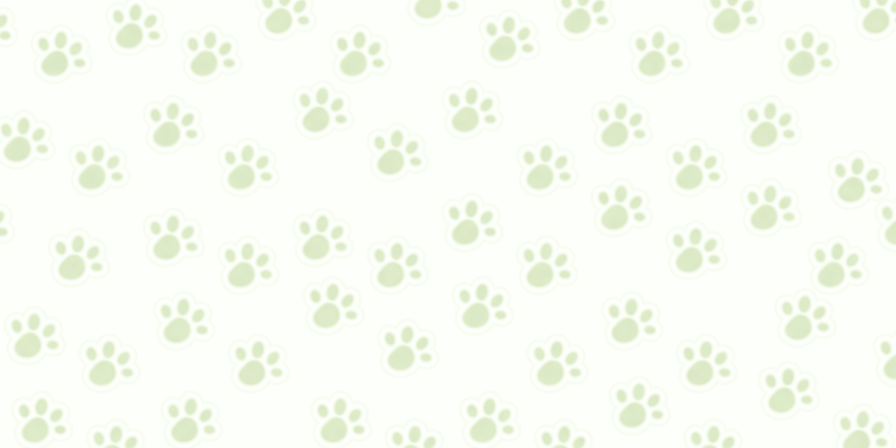
This pattern is drawn by a WebGL 1 fragment shader. Its source:

```glsl
precision highp float;
// Pale green paw prints scattered in five wavering rows on off-white paper.
// Each print is a union of ellipse distances; a loop steps along each row in a
// zigzag, and the nearest distance gives the soft fill and the faint halo.

uniform vec2 u_resolution;

const vec3 PAPER = vec3(0.99, 1.00, 0.98);
const vec3 PALE = vec3(0.94, 0.97, 0.89);
const vec3 GREEN = vec3(0.865, 0.918, 0.782);
const float ZIGZAG = 0.57;  // height between low and high prints of a row
const float STEP_UP = 0.2;  // extra lift or drop of a print

float hash(vec2 p) {
  return fract(sin(dot(p, vec2(127.1, 311.7))) * 43758.5453);
}

float valueNoise(vec2 p) {
  vec2 cell = floor(p);
  vec2 f = fract(p);
  f = f * f * (3.0 - 2.0 * f);
  float low = mix(hash(cell), hash(cell + vec2(1.0, 0.0)), f.x);
  float high = mix(hash(cell + vec2(0.0, 1.0)), hash(cell + 1.0), f.x);
  return mix(low, high, f.y);
}

float smoothUnion(float a, float b, float k) {
  float h = clamp(0.5 + 0.5 * (b - a) / k, 0.0, 1.0);
  return mix(b, a, h) - k * h * (1.0 - h);
}

// Approximate distance to an ellipse leaning clockwise by an angle
float ellipse(vec2 p, vec2 radii, float lean) {
  float c = cos(lean);
  float s = sin(lean);
  vec2 q = vec2(p.x * c - p.y * s, p.x * s + p.y * c);
  float k = length(q / radii);
  return k * (k - 1.0) / max(length(q / (radii * radii)), 0.0001);
}

// Rounded heel pad and four toes
float paw(vec2 p) {
  float heel = ellipse(p - vec2(-0.08, -0.145), vec2(0.18, 0.145), -0.15);
  float d = smoothUnion(heel, length(p - vec2(-0.045, -0.08)) - 0.135, 0.05);
  d = min(d, ellipse(p - vec2(-0.225, 0.135), vec2(0.070, 0.092), -0.3));
  d = min(d, ellipse(p - vec2(0.005, 0.190), vec2(0.083, 0.116), 0.15));
  d = min(d, ellipse(p - vec2(0.205, 0.075), vec2(0.073, 0.100), 0.7));
  return min(d, ellipse(p - vec2(0.255, -0.115), vec2(0.078, 0.060), 0.1));
}

// One zigzag row, one print per unit of x.
// start: print 0 at the low level    parity: 0 if even prints are high, else 1
// raised: index range lifted a step  dropEnd: high prints before it sit lower
// drift: xy added per print to the left of 2, zw to the right of driftFrom
// gap: index left empty
float pawRow(vec2 p, vec2 start, float parity, vec2 raised, float dropEnd,
             vec4 drift, float driftFrom, float gap) {
  float d = 10.0;
  for (int n = 0; n < 14; n++) {
    float i = float(n) - 1.0;
    float high = step(mod(i + parity + 0.5, 2.0), 1.0);
    float lift = step(raised.x - 0.5, i) * step(i, raised.y + 0.5);
    lift -= high * step(i, dropEnd - 0.5);
    vec2 center = start + vec2(i, high * ZIGZAG + lift * STEP_UP);
    center += drift.xy * max(2.0 - i, 0.0);
    center += drift.zw * max(i - driftFrom, 0.0);
    vec2 q = p - center;
    if (abs(i - gap) > 0.5 && dot(q, q) < 0.5) d = min(d, paw(q));
  }
  return d;
}

float allPaws(vec2 p) {
  const float NO_GAP = -9.0;
  float d = pawRow(p, vec2(0.81, 5.27), 1.0, vec2(5.0, 6.0), 2.0,
                   vec4(0.0), 10.0, NO_GAP);
  d = min(d, pawRow(p, vec2(0.31, 3.75), 0.0, vec2(4.0, 6.0), 1.0,
                    vec4(0.0, 0.0, 0.17, -0.17), 10.0, NO_GAP));
  d = min(d, pawRow(p, vec2(0.31, 2.44), 0.0, vec2(8.0, 10.0), 5.0,
                    vec4(-0.27, 0.1, -0.1, 0.0), 10.0, NO_GAP));
  d = min(d, pawRow(p, vec2(0.45, 1.125), 0.0, vec2(4.0, 6.0), 1.0,
                    vec4(0.0, 0.0, 0.32, 0.04), 9.0, NO_GAP));
  return min(d, pawRow(p, vec2(0.55, -0.01), 0.0, vec2(10.0, 11.0), 7.0,
                       vec4(0.0), 10.0, 3.0));
}

void main() {
  // Six units fit the canvas height
  vec2 p = gl_FragCoord.xy / u_resolution.y * 6.0;
  float pixel = 6.0 / u_resolution.y;
  float d = allPaws(p);

  // Faint outline standing off the print
  float soft = max(0.035, pixel);
  float halo = 1.0 - smoothstep(0.0, soft, abs(d - 0.085));
  vec3 color = mix(PAPER, PALE, 0.4 * halo);

  // Soft pale rim, then the slightly mottled green wash
  float rim = 1.0 - smoothstep(-0.5 * soft, soft, d);
  float wash = 1.0 - smoothstep(-soft, 0.3 * soft, d);
  vec3 tint = GREEN + 0.018 * (valueNoise(p * 9.0) - 0.5);
  color = mix(color, PALE, rim);
  color = mix(color, tint, wash);
  gl_FragColor = vec4(color, 1.0);
}
```
